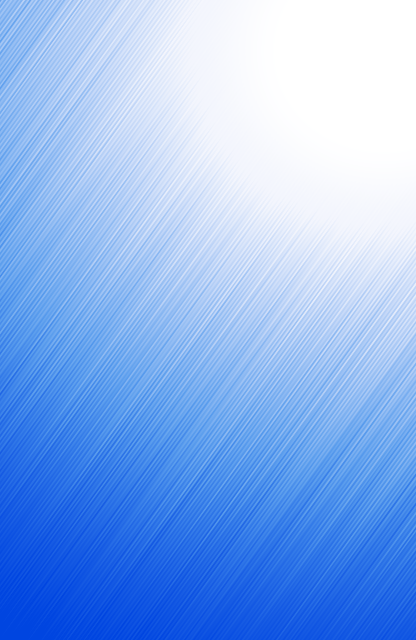
This background is drawn by a WebGL 1 fragment shader. Its source:

```glsl
precision highp float;
// Diagonal brushed streaks fading from a white glow at upper right to deep blue at lower left.

uniform vec2 u_resolution;

// Palette, from the glow outwards
const vec3 WHITE  = vec3(1.00, 1.00, 1.00);
const vec3 PALE   = vec3(0.95, 0.96, 0.99);
const vec3 MIST   = vec3(0.76, 0.84, 0.97);
const vec3 SKY    = vec3(0.56, 0.73, 0.95);
const vec3 AZURE  = vec3(0.36, 0.62, 0.93);
const vec3 COBALT = vec3(0.20, 0.48, 0.91);
const vec3 ROYAL  = vec3(0.09, 0.36, 0.89);
const vec3 DEEP   = vec3(0.00, 0.27, 0.88);

// Layout, in units of the canvas height
const vec2 GLOW_CENTER = vec2(0.60, 0.92);
const float GLOW_SQUEEZE = 0.92;
const float STREAK_ANGLE = 0.942;
const float FINE_SPACING = 0.0027;
const float MEDIUM_SPACING = 0.0071;
const float FINE_STRENGTH = 0.095;
const float MEDIUM_STRENGTH = 0.018;
const float BAND_STRENGTH = 0.006;
const float CREASE_POSITION = -0.073;
const float CREASE_WIDTH = 0.009;
const float CREASE_STRENGTH = 0.020;

float hash(float n) {
  return fract(sin(n * 12.9898) * 43758.547);
}

// Linear progress from a to b, clamped
float ramp(float a, float b, float x) {
  return clamp((x - a) / (b - a), 0.0, 1.0);
}

vec3 glowColor(float d) {
  vec3 color = mix(WHITE, PALE, smoothstep(0.14, 0.29, d));
  color = mix(color, MIST, ramp(0.28, 0.41, d));
  color = mix(color, SKY, ramp(0.41, 0.535, d));
  color = mix(color, AZURE, ramp(0.535, 0.66, d));
  color = mix(color, COBALT, ramp(0.66, 0.775, d));
  color = mix(color, ROYAL, ramp(0.775, 0.89, d));
  return mix(color, DEEP, ramp(0.89, 1.02, d));
}

// One-dimensional cellular noise: jittered lines, alternately dark and light,
// of random strength that varies slowly along each line
float streaks(float across, float along, float spacing, float seed) {
  float x = across / spacing;
  float cell = floor(x);
  float sum = 0.0;
  for (int i = -1; i <= 1; i++) {
    float id = cell + float(i);
    float center = id + 0.3 + 0.4 * hash(id + seed);
    float side = 1.0 - 2.0 * mod(id, 2.0);
    float tone = side * (0.25 + 0.75 * hash(id + seed + 31.7));
    float phase = 6.2832 * hash(id + seed + 73.1);
    float strength = 0.75 + 0.25 * sin(along * 9.0 + phase);
    sum += tone * strength * (1.0 - smoothstep(0.15, 0.75, abs(x - center)));
  }
  // Fade lines that become thinner than a pixel
  return sum * smoothstep(0.3, 1.2, spacing * u_resolution.y);
}

// Layered sines for the wide, soft bands
float bands(float across) {
  return sin(across * 47.0 + 1.3) + 0.8 * sin(across * 89.0 + 4.0)
       + 0.6 * sin(across * 171.0 + 2.1);
}

void main() {
  vec2 p = gl_FragCoord.xy / u_resolution.y;

  // Coordinates along and across the streaks
  vec2 direction = vec2(cos(STREAK_ANGLE), sin(STREAK_ANGLE));
  float along = dot(p, direction);
  float across = dot(p, vec2(direction.y, -direction.x));

  // Distance from the glow
  vec2 offset = p - GLOW_CENTER;
  offset.x *= GLOW_SQUEEZE;
  float d = length(offset);

  // Streaks shift the gradient, and calm down near the glow and in the deep blue
  float presence = smoothstep(0.18, 0.48, d) * (1.0 - 0.4 * smoothstep(0.65, 0.95, d));
  float shift = FINE_STRENGTH * streaks(across, along, FINE_SPACING, 11.0)
              + MEDIUM_STRENGTH * streaks(across, along, MEDIUM_SPACING, 207.0)
              + BAND_STRENGTH * bands(across);
  float creaseOffset = (across - CREASE_POSITION) / CREASE_WIDTH;
  shift += CREASE_STRENGTH * exp(-creaseOffset * creaseOffset);

  gl_FragColor = vec4(glowColor(d + presence * shift), 1.0);
}
```
